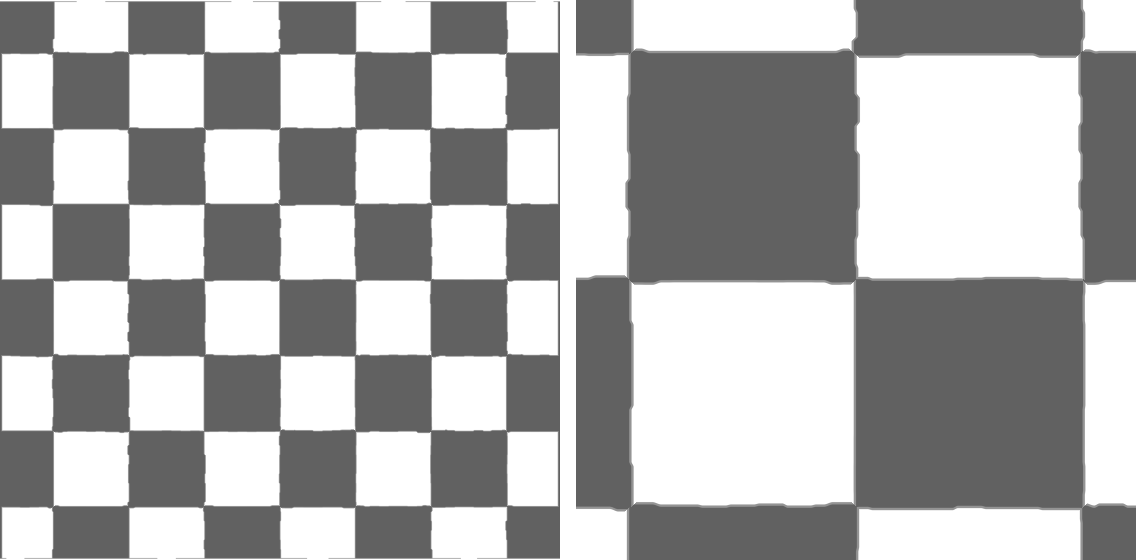
Left, the full canvas; right, a detail of the centre.
A Shadertoy shader for this pattern:

```glsl
const vec3 DARK = vec3(0.38);
const vec3 EDGE = vec3(0.58);
const vec3 LIGHT = vec3(1.0);
const float CELL = 0.135;         // square side, canvas units
const float RIM = 0.0014;         // grey rim on the light side of each edge
const float WEAR = 0.0021;        // sideways drift of worn edges
const float LIP = 0.0014;         // dark overhang near square corners
const float WEAR_STEPS = 8.0;     // drift steps per square
const float SIDE_INSET = 0.0026;  // dark strip at left and right
const float MARGIN = 0.0021;      // light strip at top and bottom
const float FRAME = 0.0015;       // thickness of the top and bottom line

float hash(vec2 p) {
    return fract(sin(dot(p, vec2(127.1, 311.7))) * 43758.5453);
}

// Stepped drift along a grid line; some edges stay clean
float wornOffset(float line, float along, float seed) {
    float t = along * WEAR_STEPS;
    float i = floor(t);
    float row = line + seed;
    float a = floor(hash(vec2(i, row)) * 3.0) - 1.0;
    float b = floor(hash(vec2(i + 1.0, row)) * 3.0) - 1.0;
    float wear = smoothstep(0.2, 0.9, hash(vec2(row, floor(along) + seed)));
    return WEAR * 0.6 * wear * mix(a, b, smoothstep(0.4, 0.6, fract(t)));
}

// Signed distance to the checker edges, positive in light squares
float checker(vec2 p) {
    vec2 line = round(p);
    vec2 d = (p - line) * CELL;
    d.x -= wornOffset(line.x, p.y, 17.0);
    d.y -= 0.5 * wornOffset(line.y, p.x, 53.0);
    float parity = 1.0 - 2.0 * mod(line.x + line.y, 2.0);
    float dist = parity * sign(d.x * d.y) * min(abs(d.x), abs(d.y));

    // Overhang at both ends of some horizontal edges
    if (abs(d.y) < abs(d.x)) {
        vec2 edge = vec2(floor(p.x), line.y);
        float reach = 0.28 * hash(edge + 91.0) - 0.04;
        float fromEnd = 0.5 - abs(fract(p.x) - 0.5);
        dist -= LIP * (1.0 - smoothstep(reach - 0.02, reach + 0.02, fromEnd));
    }
    return dist;
}

void mainImage(out vec4 fragColor, in vec2 fragCoord) {
    vec2 uv = fragCoord / iResolution.xy;
    float aa = 0.7 / iResolution.y;
    vec2 p = (uv - 0.5) / CELL;
    vec2 border = min(uv, 1.0 - uv);

    // Squares with grey rims, closed by dark strips at the sides
    float d = min(checker(p), border.x - SIDE_INSET);
    vec3 col = mix(DARK, EDGE, smoothstep(-aa, aa, d));
    col = mix(col, LIGHT, smoothstep(-aa, aa, d - RIM));

    // Top and bottom line, broken at the middle of light squares
    vec2 cell = floor(p);
    float isLight = 1.0 - mod(cell.x + cell.y, 2.0);
    float gapHalf = CELL * mix(0.1, 0.2, hash(cell + 7.0));
    float fromMiddle = abs(fract(p.x) - 0.5) * CELL;
    float gap = isLight * (1.0 - smoothstep(-aa, aa, fromMiddle - gapHalf));
    float frameDist = abs(border.y - MARGIN - 0.5 * FRAME) - 0.5 * FRAME;
    float frame = 1.0 - smoothstep(-aa, aa, frameDist);
    col = mix(col, EDGE, frame * (1.0 - gap));

    // Light margin outside the line
    col = mix(LIGHT, col, smoothstep(-aa, aa, border.y - MARGIN));

    fragColor = vec4(col, 1.0);
}
```
